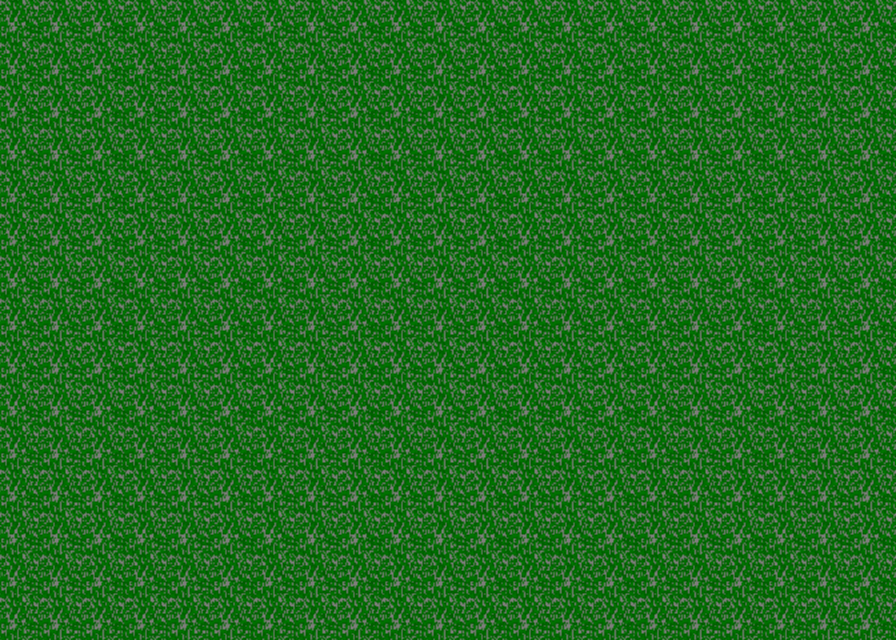
A WebGL 1 fragment shader for this pattern:

```glsl
precision highp float;
// Mossy ground: 21 by 15 identical square tiles of coarse texels, with thin
// grey strokes leaning right on mottled green. Tall, wrapping gradient noise
// places the strokes; box supersampling softens the texels into the canvas.

uniform vec2 u_resolution;

vec2 gradientAt(vec2 corner, vec2 period) {
  vec2 c = mod(corner, period);
  float angle = 6.2832 * fract(sin(dot(c, vec2(127.1, 311.7)) + period.x) * 43758.5);
  return vec2(cos(angle), sin(angle));
}

// Gradient noise that repeats after a whole number of lattice cells
float wrappedNoise(vec2 uv, vec2 period) {
  vec2 p = uv * period;
  vec2 i = floor(p);
  vec2 f = p - i;
  vec2 w = f * f * f * (f * (f * 6.0 - 15.0) + 10.0);
  vec2 e = vec2(1.0, 0.0);
  float a = dot(gradientAt(i, period), f);
  float b = dot(gradientAt(i + e.xy, period), f - e.xy);
  float c = dot(gradientAt(i + e.yx, period), f - e.yx);
  float d = dot(gradientAt(i + e.xx, period), f - e.xx);
  return mix(mix(a, b, w.x), mix(c, d, w.x), w.y);
}

// Thin upright stem from foot to tip, bending right towards its tip
float stem(vec2 uv, vec2 foot, vec2 tip) {
  float along = (uv.y - foot.y) / (tip.y - foot.y);
  float axis = mix(foot.x, tip.x, smoothstep(0.45, 1.0, along));
  return step(abs(uv.x - axis), 0.0157) * step(0.0, along) * step(along, 1.0);
}

vec3 groundColor(vec2 canvasUv) {
  // Snap each tile to a 32 by 32 texel grid
  vec2 texel = floor(fract(canvasUv * vec2(21.0, 15.0)) * 32.0);
  vec2 uv = (texel + 0.5) / 32.0;

  // Lean the strokes right over most of the tile, returning at its edge
  float turn = 6.2832 * uv.y;
  vec2 leaning = uv + vec2(0.06 * (sin(turn) + 0.5 * sin(2.0 * turn)), 0.0);

  // Tall strokes, fine grain and faint broad clumps
  float relief = wrappedNoise(leaning, vec2(21.0, 8.0));
  relief += 0.35 * wrappedNoise(uv, vec2(32.0, 19.0));
  relief += 0.12 * wrappedNoise(uv, vec2(3.0));

  // Row of alternating dots along the foot of the tile
  relief += 0.12 * step(uv.y, 0.06) * (2.0 * mod(texel.x, 2.0) - 1.0);

  // Strokes and the two larger stems
  float stroke = step(0.16, relief);
  stroke = max(stroke, stem(uv, vec2(0.33, 0.22), vec2(0.43, 0.70)));
  stroke = max(stroke, stem(uv, vec2(0.61, 0.68), vec2(0.70, 0.92)));

  // Green darkens close to the strokes
  float light = 1.0 - smoothstep(-0.25, 0.1, relief);
  vec3 green = mix(vec3(0.0, 0.35, 0.0), vec3(0.0, 0.46, 0.0), light);
  return mix(green, vec3(0.5, 0.49, 0.49), stroke);
}

void main() {
  // Average a 4 by 4 grid of samples, somewhat wider than a pixel
  vec3 sum = vec3(0.0);
  for (int y = 0; y < 4; y++) {
    for (int x = 0; x < 4; x++) {
      vec2 offset = (vec2(float(x), float(y)) - 1.5) * 0.36;
      sum += groundColor((gl_FragCoord.xy + offset) / u_resolution);
    }
  }
  gl_FragColor = vec4(sum / 16.0, 1.0);
}
```
